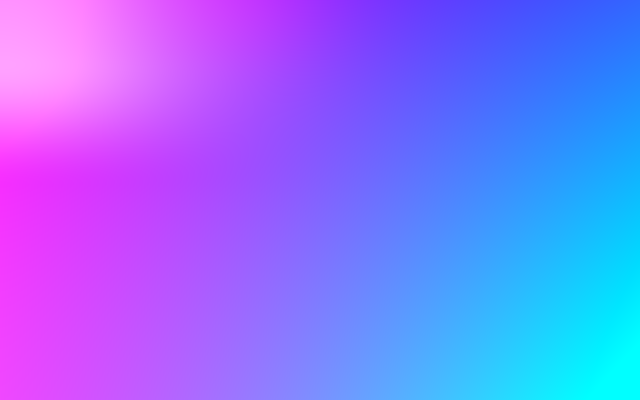
This background is drawn by a Shadertoy shader. Its source:

```glsl
#define GLOW_STRENGTH 0.55
#define GLOW_WIDTH 0.30
#define GLOW_FADE_START 0.15
#define GLOW_FADE_END 0.47
#define VIOLET_CENTER vec2(0.40, 0.0)
#define VIOLET_SIZE vec2(0.15, 0.20)
#define VIOLET_STRENGTH 0.10
#define CORNER_LIFT 0.26
#define GREEN_CURVE 1.5

float gaussian(float x) {
    return exp(-x * x);
}

// Red falls from left to right, a little faster towards the bottom
float redRamp(vec2 p) {
    float ramp = 0.99 - 0.05 * p.y - 0.8 * p.x - 0.25 * p.x * p.x;
    float cornerLift = CORNER_LIFT * pow(p.x, 4.0) * (1.0 - p.y);
    return ramp + cornerLift;
}

// Green rises to the right and down, from blue to cyan
float greenRamp(vec2 p) {
    float leftEdge = 0.02 + 0.42 * p.y - 0.16 * p.y * p.y;
    float rightEdge = 0.40 + 0.70 * p.y;
    return mix(leftEdge, rightEdge, pow(p.x, GREEN_CURVE));
}

// Pale pink light at the upper left
float pinkGlow(vec2 p) {
    float fade = 1.0 - smoothstep(GLOW_FADE_START, GLOW_FADE_END, p.y);
    return GLOW_STRENGTH * gaussian(p.x / GLOW_WIDTH) * fade;
}

// Violet warmth along the top edge
float violetGlow(vec2 p) {
    vec2 offset = (p - VIOLET_CENTER) / VIOLET_SIZE;
    return VIOLET_STRENGTH * exp(-dot(offset, offset));
}

void mainImage(out vec4 fragColor, in vec2 fragCoord) {
    // Canvas position with y measured down from the top
    vec2 p = fragCoord / iResolution.xy;
    p.y = 1.0 - p.y;

    float glow = pinkGlow(p);
    float red = redRamp(p) + 0.25 * glow + violetGlow(p);
    float green = greenRamp(p) + glow;

    fragColor = vec4(clamp(vec3(red, green, 1.0), 0.0, 1.0), 1.0);
}
```
